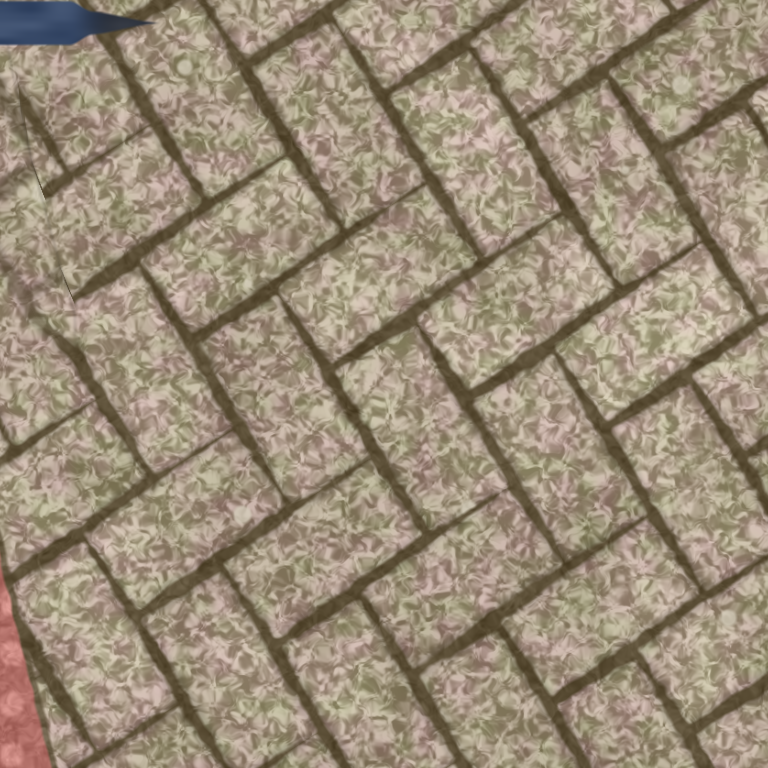
A three.js fragment shader for this texture:

```glsl
// Diagonal herringbone paving of worn beige blocks, with a red kerb and a blue shoe tip at the left rim.
#define FIRST_BLOCK vec2(0.3125, 0.681)
#define STEP_ALONG vec2(0.1797, -0.0378)
#define STEP_DOWN vec2(-0.0710, -0.3581)
#define UPRIGHT_OFFSET vec2(0.0573, -0.2018)
#define FLAT_HALF vec2(0.1172, 0.0596)
#define UPRIGHT_HALF vec2(0.0596, 0.1215)
#define FLAT_TILT 0.614
#define UPRIGHT_TILT 0.532
#define CORNER 0.004
#define GRAIN_SCALE 140.0
#define EDGE_WEAR 0.005

varying vec2 vUv;

const vec3 STONE_DARK = vec3(0.52, 0.46, 0.37);
const vec3 STONE_LIGHT = vec3(0.81, 0.755, 0.685);
const vec3 JOINT = vec3(0.35, 0.30, 0.205);
const vec3 KERB_RED = vec3(0.68, 0.42, 0.39);
const vec3 SHOE_BLUE = vec3(0.22, 0.29, 0.41);
const vec3 PEBBLE = vec3(0.84, 0.81, 0.74);

float hash(vec2 p) {
  return fract(sin(dot(p, vec2(127.1, 311.7))) * 43758.5453);
}

float noise(vec2 p) {
  vec2 i = floor(p), f = fract(p);
  f = f * f * (3.0 - 2.0 * f);
  return mix(mix(hash(i), hash(i + vec2(1.0, 0.0)), f.x),
             mix(hash(i + vec2(0.0, 1.0)), hash(i + 1.0), f.x), f.y);
}

float cross2(vec2 a, vec2 b) { return a.x * b.y - a.y * b.x; }

float blockDistance(vec2 p, vec2 halfSize, float tilt) {
  float c = cos(tilt), s = sin(tilt);
  vec2 q = abs(vec2(c * p.x + s * p.y, c * p.y - s * p.x)) - halfSize + CORNER;
  return length(max(q, 0.0)) + min(max(q.x, q.y), 0.0) - CORNER;
}

// Signed distance to the nearest block in x, its random seed in y.
vec2 herringbone(vec2 p) {
  vec2 q = p - FIRST_BLOCK;
  vec2 cell = vec2(cross2(q, STEP_DOWN), cross2(STEP_ALONG, q)) / cross2(STEP_ALONG, STEP_DOWN);
  vec2 base = floor(cell + 0.5);
  vec2 nearest = vec2(1.0, 0.0);
  for (int i = -1; i <= 1; i++) {
    for (int j = -1; j <= 1; j++) {
      vec2 id = base + vec2(float(i), float(j));
      vec2 local = q - id.x * STEP_ALONG - id.y * STEP_DOWN;
      float flatD = blockDistance(local, FLAT_HALF, FLAT_TILT);
      float uprightD = blockDistance(local - UPRIGHT_OFFSET, UPRIGHT_HALF, UPRIGHT_TILT);
      if (flatD < nearest.x) nearest = vec2(flatD, hash(id + 3.7));
      if (uprightD < nearest.x) nearest = vec2(uprightD, hash(id + 19.3));
    }
  }
  return nearest;
}

// Fine worm-like mottling of the concrete.
float grain(vec2 p) {
  vec2 w = p * GRAIN_SCALE;
  w += 1.6 * vec2(noise(w * 0.5), noise(w * 0.5 + 41.0));
  return 0.55 * noise(w) + 0.25 * noise(w * 1.9 + 7.0) + 0.20 * noise(w * 0.35 + 23.0);
}

void main() {
  vec2 p = vUv;
  float g = grain(p);

  // Smeared, displaced strip left of a curved seam
  float fall = clamp((1.0 - p.y) / 0.41, 0.0, 1.0);
  float seamX = 0.004 + 0.095 * pow(fall, 1.3);
  float smear = (1.0 - smoothstep(-0.003, 0.003, p.x - seamX)) * smoothstep(0.53, 0.59, p.y);
  vec2 pave = p + smear * vec2(0.035, -0.02);

  // Block faces
  vec2 block = herringbone(pave);
  float d = block.x + EDGE_WEAR * (noise(p * 75.0) - 0.5) + 0.003 * (noise(p * 22.0) - 0.5);
  vec3 color = mix(STONE_DARK, STONE_LIGHT, smoothstep(0.20, 0.80, g));
  color += 0.05 * (block.y - 0.5) + 0.09 * (noise(p * 13.0) - 0.5);
  color += (noise(p * 38.0 + 5.0) - 0.5) * vec3(0.05, -0.03, 0.06);
  color *= 1.0 - 0.13 * smoothstep(-0.011, 0.0, d);

  // Scattered pale pebbles
  vec2 spot = floor(p * 7.0);
  vec2 center = 0.2 + 0.6 * vec2(hash(spot + 2.0), hash(spot + 8.0));
  float radius = 0.004 + 0.009 * hash(spot + 5.0);
  float pebbleD = length(fract(p * 7.0) - center) / 7.0 - radius;
  color = mix(color, PEBBLE, 0.75 * step(0.8, hash(spot)) * (1.0 - smoothstep(-0.003, 0.003, pebbleD)));

  // Mossy joints
  vec3 joint = JOINT + 0.16 * (g - 0.5) + 0.05 * (noise(p * 30.0) - 0.5);
  color = mix(color, joint, smoothstep(-0.0025, 0.0035, d) * (1.0 - 0.55 * smear));
  color *= 1.0 - 0.15 * smear * (1.0 - smoothstep(0.0, 0.006, abs(p.x - seamX)));

  // Red studded kerb
  float kerbD = p.x - 0.066 * (1.0 - p.y / 0.27) + 0.004 * (noise(p * 50.0) - 0.5);
  color = mix(color, joint, 0.8 * (1.0 - smoothstep(0.006, 0.012, kerbD)));
  float stud = length(fract((p - vec2(-0.018, -0.016)) / 0.066) - 0.5);
  vec3 kerb = KERB_RED + 0.22 * (g - 0.5) + 0.12 * (1.0 - smoothstep(0.18, 0.30, stud));
  color = mix(color, kerb, 1.0 - smoothstep(-0.002, 0.003, kerbD));

  // Blue shoe tip tapering to a dark point
  float taper = mix(0.028, 0.015, smoothstep(0.09, 0.12, p.x)) * (1.0 - smoothstep(0.11, 0.21, p.x));
  float shoeD = abs(p.y - 0.970) - taper;
  vec3 shoe = mix(SHOE_BLUE, vec3(0.17, 0.19, 0.23), smoothstep(0.09, 0.15, p.x));
  shoe += 0.10 * (noise(p * vec2(25.0, 90.0)) - 0.5);
  color = mix(color, shoe, (1.0 - smoothstep(-0.002, 0.003, shoeD)) * (1.0 - smoothstep(0.195, 0.21, p.x)));

  gl_FragColor = vec4(clamp(color, 0.0, 1.0), 1.0);
}
```
